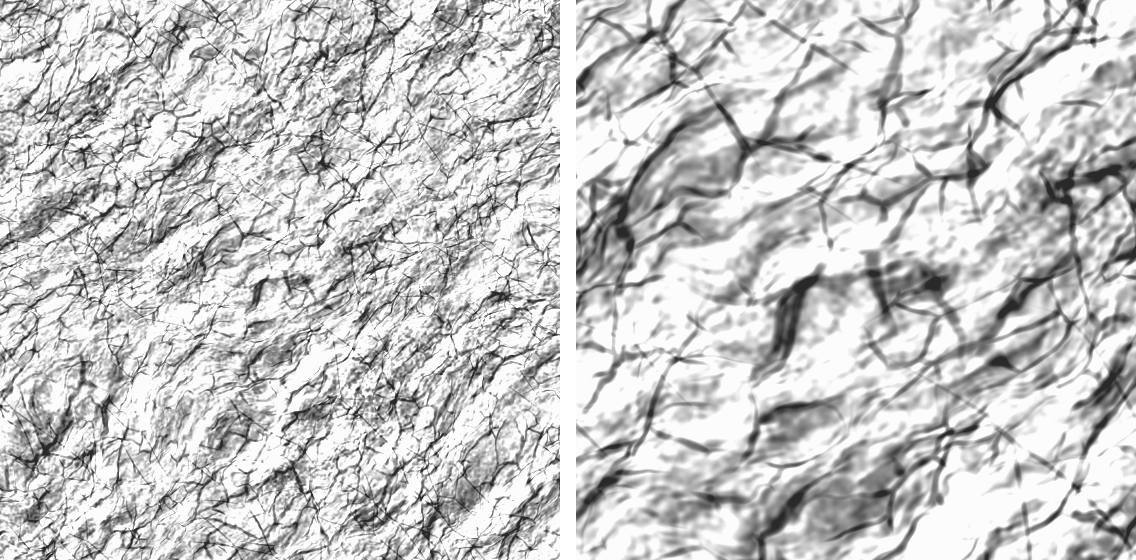
Left: the whole. Right: its middle third, enlarged.
Give the GLSL for this texture, as a three.js fragment shader.

```glsl
// Weathered pale rock: slanted relief lit across its grain, shadowed ledges,
// and broken fracture networks at several scales, finished with mineral grit.
// All layers add up as "ink", which darkens a white stone.
varying vec2 vUv;

const float GRAIN_ANGLE = 0.6;   // main slant of the rock, radians
const float STEEP_ANGLE = 1.15;  // secondary joints
const float CROSS_ANGLE = -0.75; // hairlines running against the slant
const vec3 STONE = vec3(0.99);
const vec3 SHADOW = vec3(0.16);

vec2 hash2(vec2 p) {
  vec3 h = fract(vec3(p.xyx) * vec3(0.1031, 0.1030, 0.0973));
  h += dot(h, h.yzx + 33.33);
  return fract((h.xx + h.yz) * h.zy);
}

mat2 turn(float angle) {
  float c = cos(angle), s = sin(angle);
  return mat2(c, -s, s, c);
}

float noise(vec2 p) {
  vec2 cell = floor(p), f = fract(p);
  vec2 u = f * f * (3.0 - 2.0 * f);
  float low = mix(hash2(cell).x, hash2(cell + vec2(1.0, 0.0)).x, u.x);
  float high = mix(hash2(cell + vec2(0.0, 1.0)).x, hash2(cell + 1.0).x, u.x);
  return mix(low, high, u.y);
}

float fbm(vec2 p, int octaves) {
  float sum = 0.0, amplitude = 0.5;
  mat2 spin = turn(0.5);
  for (int i = 0; i < 6; i++) {
    if (i >= octaves) break;
    sum += amplitude * noise(p);
    p = spin * p * 2.03 + 17.3;
    amplitude *= 0.5;
  }
  return sum;
}

vec2 warp(vec2 p, float frequency, float amount) {
  vec2 q = p * frequency;
  return p + amount * (vec2(fbm(q, 3), fbm(q + 41.7, 3)) - 0.44);
}

// Canvas distance to the nearest border between stretched Voronoi cells.
float borderDistance(vec2 p, vec2 scale) {
  vec2 q = p * scale, cell = floor(q), f = fract(q);
  vec2 nearest = vec2(0.0);
  float best = 9.0;
  for (int y = -1; y <= 1; y++) {
    for (int x = -1; x <= 1; x++) {
      vec2 g = vec2(float(x), float(y));
      vec2 r = g + hash2(cell + g) - f;
      if (dot(r, r) < best) { best = dot(r, r); nearest = r; }
    }
  }
  float border = 9.0;
  for (int y = -2; y <= 2; y++) {
    for (int x = -2; x <= 2; x++) {
      vec2 g = vec2(float(x), float(y));
      vec2 r = g + hash2(cell + g) - f;
      vec2 gap = r - nearest;
      if (dot(gap, gap) > 0.0001) {
        border = min(border, 0.5 * dot(r + nearest, gap) / length(gap * scale));
      }
    }
  }
  return border;
}

// Fracture lines that swell, thin out and vanish along their length.
float cracks(vec2 p, float angle, vec2 scale, float width, float seed) {
  vec2 q = turn(angle) * p + seed;
  float presence = smoothstep(0.36, 0.72, noise(q * scale * 1.4 + seed));
  float w = width * (0.35 + 0.65 * presence);
  return presence * (1.0 - smoothstep(0.15 * w, w, borderDistance(q, scale)));
}

// Slope of the stretched rock surface, measured across the slant.
float reliefSlope(vec2 q, vec2 scale, float reach) {
  vec2 ahead = q + vec2(-0.3, 1.0) * reach;
  return (fbm(ahead * scale, 5) - fbm(q * scale, 5)) / reach;
}

// Overhangs: crisp along the lower lip, fading upward into the shade.
float ledges(vec2 q, float count) {
  float t = fract(q.y * count + 2.2 * fbm(q * vec2(2.5, 5.0), 5));
  float presence = smoothstep(0.45, 0.8, noise(q * vec2(5.0, 9.0) + 8.0));
  return presence * smoothstep(0.0, 0.03, t) * exp(-13.0 * t);
}

void main() {
  vec2 bent = warp(vUv, 3.0, 0.12);
  vec2 ragged = warp(bent, 34.0, 0.019);
  vec2 slanted = turn(GRAIN_ANGLE) * bent + 5.0;
  vec2 crumpled = turn(GRAIN_ANGLE) * ragged + 5.0;

  float rough = 0.7 + 0.6 * noise(slanted * vec2(6.0, 12.0) + 3.0);
  float band = smoothstep(0.46, 0.75, fbm(crumpled * vec2(5.0, 12.0) + 20.0, 5));
  float grit = 0.6 * noise(vUv * 250.0) + 0.4 * noise(turn(0.7) * vUv * 130.0) - 0.5;

  float ink = 0.085 + 0.11 * band + 0.5 * ledges(crumpled, 5.0);
  ink += 0.037 * rough * reliefSlope(crumpled, vec2(10.0, 16.0), 0.003);
  ink += 0.65 * cracks(ragged, GRAIN_ANGLE, vec2(8.0, 16.0), 0.0044, 2.0);
  ink += 0.65 * cracks(ragged, STEEP_ANGLE, vec2(12.0, 26.0), 0.0036, 13.0);
  ink += 0.55 * cracks(ragged, GRAIN_ANGLE, vec2(26.0, 45.0), 0.0028, 29.0);
  ink += 0.4 * cracks(bent, CROSS_ANGLE, vec2(8.0, 20.0), 0.0024, 47.0);
  ink += grit * (0.5 + 0.6 * band);

  ink -= 0.3 * max(ink - 0.5, 0.0);
  gl_FragColor = vec4(mix(STONE, SHADOW, clamp(ink, 0.0, 1.0)), 1.0);
}
```
